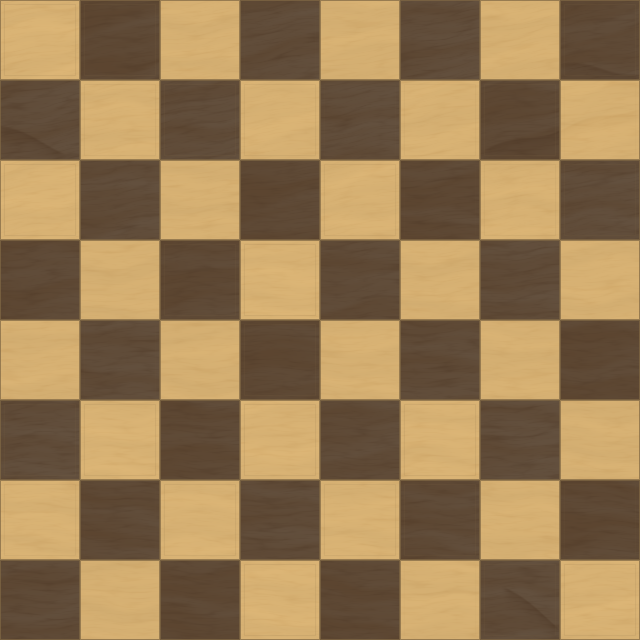
Give the GLSL for this pattern, as a WebGL 2 fragment shader.

```glsl
#version 300 es
precision highp float;
// Wooden chequerboard: eight by eight light and dark veneer squares with fine grain.

uniform vec2 u_resolution;
out vec4 fragColor;

const float SQUARES = 8.0;
const vec3 LIGHT_WOOD = vec3(0.842, 0.694, 0.452);
const vec3 LIGHT_STREAK = vec3(0.785, 0.620, 0.375);
const vec3 DARK_WOOD = vec3(0.360, 0.272, 0.190);
const vec3 DARK_ASH = vec3(0.388, 0.315, 0.245);
const vec3 DARK_STREAK = vec3(0.300, 0.215, 0.145);
const vec3 SEAM_COLOR = vec3(0.50, 0.405, 0.265);
const float SEAM_HALF_WIDTH = 0.009;   // lengths are in squares
const float INSET = 0.055;
const float INSET_HALF_WIDTH = 0.006;
const float INSET_STRENGTH = 0.14;
const float GRAIN_RISE = 0.13;
const float FLECK_STRENGTH = 0.42;

// Dark growth rings: start x, start y, slope, length
const int VEIN_COUNT = 4;
const vec4 VEINS[VEIN_COUNT] = vec4[](
    vec4(6.05, 6.12, 0.28, 1.95), vec4(7.0, 7.20, -0.12, 1.0),
    vec4(0.0, 6.42, -0.38, 0.8), vec4(6.3, 0.66, -0.72, 0.7));

vec2 hash2(vec2 p) {
    vec3 q = fract(vec3(p.xyx) * vec3(0.1031, 0.1030, 0.0973));
    q += dot(q, q.yzx + 33.33);
    return fract((q.xx + q.yz) * q.zy);
}

// Distance to the nearest scattered feature point
float cellular(vec2 p) {
    vec2 base = floor(p);
    float nearest = 2.0;
    for (int y = -1; y <= 1; y++) {
        for (int x = -1; x <= 1; x++) {
            vec2 site = base + vec2(x, y);
            nearest = min(nearest, length(site + hash2(site + 80.0) - p));
        }
    }
    return nearest;
}

// Broad bands from layered, warped sines; result is near -1 to 1
float bands(vec2 p) {
    float warp = sin(p.x * 2.3 + p.y * 3.1) + 0.5 * sin(p.x * 5.1 - p.y * 7.0);
    return 0.5 * sin(p.y * 11.0 + warp)
         + 0.3 * sin(p.y * 23.0 + p.x * 1.7 + warp * 1.6)
         + 0.2 * sin(p.y * 47.0 - p.x * 2.9 + warp * 2.0);
}

// Thin horizontal flecks, 0 to 1
float flecks(vec2 p) {
    float coarse = smoothstep(0.45, 0.95, cellular(p * vec2(2.6, 17.0)));
    float fine = smoothstep(0.40, 0.95, cellular(p * vec2(4.5, 38.0) + 17.0));
    return 0.6 * coarse + 0.4 * fine;
}

// Soft shade below each curved ring
float veinShade(vec2 board) {
    float shade = 0.0;
    for (int i = 0; i < VEIN_COUNT; i++) {
        vec4 v = VEINS[i];
        float along = board.x - v.x;
        float curve = v.y + v.z * along + 0.035 * sin(along * 6.0);
        float below = curve - board.y;
        float span = smoothstep(-0.05, 0.1, along)
                   * (1.0 - smoothstep(v.w - 0.1, v.w + 0.05, along));
        shade += span * smoothstep(-0.02, 0.02, below) * exp(-max(below, 0.0) * 9.0);
    }
    return min(shade, 1.0);
}

float lineMask(float dist, float halfWidth, float pixel) {
    return clamp((halfWidth - dist) / pixel + 0.5, 0.0, 1.0);
}

void main() {
    vec2 board = gl_FragCoord.xy / u_resolution * SQUARES;
    float pixel = SQUARES / min(u_resolution.x, u_resolution.y);
    vec2 cell = floor(board);
    vec2 local = fract(board);
    vec2 seed = hash2(cell + 5.0);
    bool isLight = mod(cell.x + cell.y, 2.0) > 0.5;

    // Grain: each square is cut from another part, rising more toward the top
    float rise = GRAIN_RISE * smoothstep(2.0, 7.0, board.y) + 0.06 * (seed.x - 0.5);
    vec2 grainPos = local + seed * vec2(31.0, 47.0);
    grainPos.y -= local.x * rise + 0.012 * sin(local.x * 7.0 + seed.y * 6.0);
    float band = bands(grainPos);
    float fleck = flecks(grainPos);
    float vein = veinShade(board);

    // Wood colours
    vec3 light = mix(LIGHT_WOOD, LIGHT_STREAK, FLECK_STRENGTH * fleck + 0.4 * vein);
    light *= 1.0 + 0.018 * band + 0.02 * (seed.y - 0.5);
    float ash = clamp(0.45 + 0.35 * band + 0.5 * (seed.x - 0.5) + 0.3 * (local.x - 0.5), 0.0, 1.0);
    vec3 dark = mix(DARK_WOOD, DARK_ASH, ash);
    dark = mix(dark, DARK_STREAK, FLECK_STRENGTH * fleck + 0.5 * vein);
    vec3 color = isLight ? light : dark;

    // Faint inset outline on some squares
    vec2 edge = min(local, 1.0 - local);
    float nearestEdge = min(edge.x, edge.y);
    float inset = lineMask(abs(nearestEdge - INSET), INSET_HALF_WIDTH, pixel);
    color = mix(color, SEAM_COLOR, inset * INSET_STRENGTH * smoothstep(0.3, 0.9, seed.y));

    // Seams between squares and around the board
    color = mix(color, SEAM_COLOR, lineMask(nearestEdge, SEAM_HALF_WIDTH, pixel));
    fragColor = vec4(color, 1.0);
}
```
